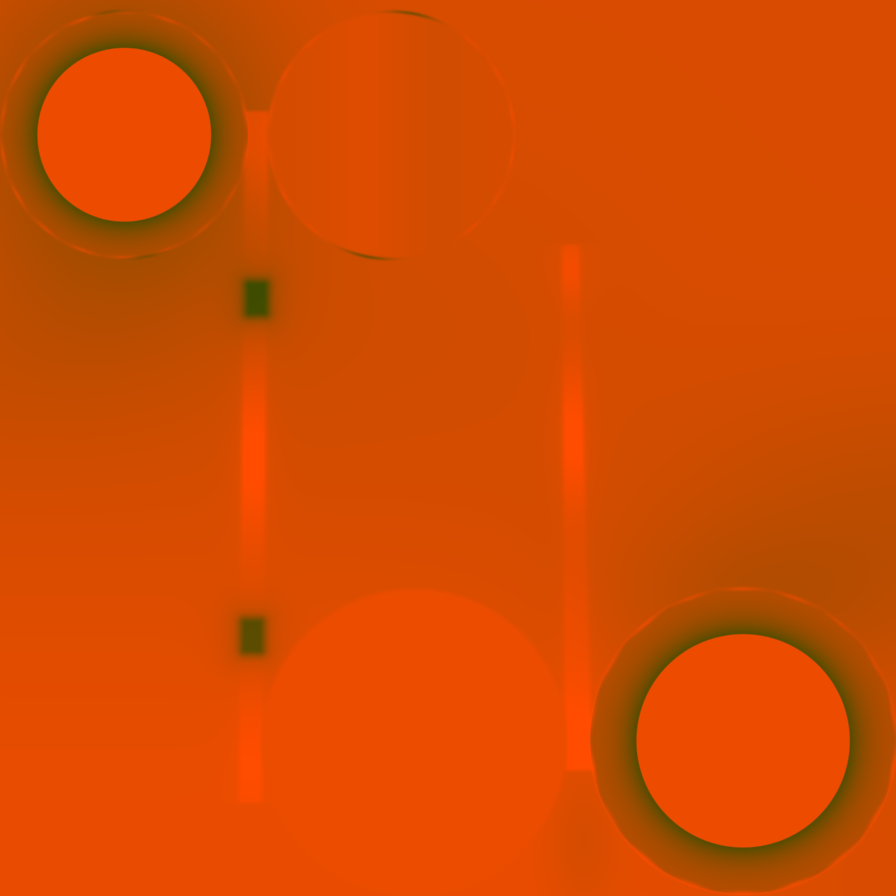
This background is drawn by a Shadertoy shader. Its source:

```glsl
// Draws an orange field with two dark-ringed discs, two faint discs and two glowing vertical bars.

const float GREEN = 0.30;      // constant green; only red varies
const float FIELD_RED = 0.85;
const float DISC_RED = 0.93;
const float LOBES = 18.0;      // short arcs around each rim
const float TAU = 6.2831853;

float hash(float n) { return fract(sin(n * 127.1) * 43758.5453); }

// Soft bump in one dimension
float bump(float x, float center, float width) {
    float t = (x - center) / width;
    return exp(-t * t);
}

// Soft elliptical spot
float spot(vec2 p, vec2 center, vec2 size) {
    vec2 t = (p - center) / size;
    return exp(-dot(t, t));
}

// Antialiased coverage of a circle
float disc(vec2 p, vec2 center, float radius, float soft) {
    return smoothstep(soft, -soft, length(p - center) - radius);
}

// Broad shading behind everything
float fieldRed(vec2 p) {
    float red = FIELD_RED;
    red += 0.065 * smoothstep(0.48, 0.05, p.y) * smoothstep(1.0, 0.55, p.x);
    red -= 0.07 * spot(p, vec2(0.0, 0.60), vec2(0.28, 0.14));
    red -= 0.03 * spot(p, vec2(0.46, 0.64), vec2(0.25, 0.20));
    red -= 0.11 * spot(p, vec2(1.02, 0.41), vec2(0.28, 0.16));
    red -= 0.10 * spot(p, vec2(0.83, 0.32), vec2(0.15, 0.09));
    red -= 0.07 * spot(p, vec2(0.65, 0.06), vec2(0.04, 0.08));
    red -= 0.32 * spot(p, vec2(0.139, 0.850), vec2(0.16, 0.18));
    return red;
}

// Cross-section of a bar with crisp ends and softly glowing sides
float barShape(vec2 p, float axis, float halfWidth, float bottom, float top) {
    float side = max(abs(p.x - axis) - halfWidth, 0.0);
    float core = 0.65 * exp(-side * side / 0.00002);
    float glow = 0.35 * exp(-side / 0.014);
    float ends = smoothstep(bottom - 0.003, bottom + 0.003, p.y)
               * smoothstep(top + 0.003, top - 0.003, p.y);
    return (core + glow) * ends;
}

// Dark rectangular knot with a halo
float knot(vec2 p, vec2 center) {
    vec2 q = max(abs(p - center) - vec2(0.008, 0.015), 0.0);
    float d = length(q);
    return 0.28 * exp(-d * d / 0.00006) + 0.25 * exp(-d / 0.014);
}

// Shadow that fades outward from a solid disc
float ringRed(vec2 p, vec2 center, float inner) {
    float d = max(length(p - center) - inner, 0.0);
    return mix(0.74, 0.32, exp(-d / 0.020));
}

// Broken bright rim made of short, nearly straight arcs
float rim(vec2 p, vec2 center, float radius, float seed) {
    vec2 q = p - center;
    float turn = atan(q.x, q.y) / TAU * LOBES;
    float id = mod(floor(turn + 0.5), LOBES);
    float local = fract(turn + 0.5) - 0.5;
    float bend = radius * 0.04 * local * local;
    float d = length(q) - radius + 0.001 - bend;
    float strength = mix(0.5, 1.0, hash(id + seed));
    return strength * exp(-d * d / 0.000005) * (0.2 + 0.8 * bump(local, 0.0, 0.28));
}

// Thin dark arc centered on a direction
float darkArc(vec2 p, vec2 center, float radius, float angle) {
    vec2 q = p - center;
    vec2 dir = vec2(cos(angle), sin(angle));
    float along = dot(q, vec2(-dir.y, dir.x));
    float across = dot(q, dir) - sqrt(max(radius * radius - along * along, 0.0));
    return bump(across, 0.0, 0.002) * bump(along, 0.0, 0.026);
}

void mainImage(out vec4 fragColor, in vec2 fragCoord) {
    vec2 p = fragCoord / iResolution.xy;
    float aa = 1.0 / iResolution.y;

    vec2 upperDisc = vec2(0.1387, 0.8496), upperGhost = vec2(0.4365, 0.8490);
    vec2 lowerDisc = vec2(0.8294, 0.1732), lowerGhost = vec2(0.4625, 0.1720);
    float upperRadius = 0.1380, lowerRadius = 0.1706;
    float red = fieldRed(p);

    // Glowing bars, slightly tilted
    float leftAxis = mix(0.2785, 0.2878, p.y);
    float leftLight = 0.19 * bump(p.y, 0.85, 0.09) + 0.19 * bump(p.y, 0.495, 0.10)
                    + 0.09 * bump(p.y, 0.15, 0.08);
    red += leftLight * barShape(p, leftAxis, 0.0095, 0.104, 0.876);
    float rightAxis = mix(0.6480, 0.6325, p.y);
    float rightLight = 0.12 * bump(p.y, 0.70, 0.04) + 0.18 * bump(p.y, 0.51, 0.085)
                     + 0.07 * bump(p.y, 0.32, 0.08) + 0.13 * bump(p.y, 0.17, 0.09);
    red += rightLight * barShape(p, rightAxis, mix(0.013, 0.003, p.y), 0.14, 0.727);
    red -= knot(p, vec2(0.2865, 0.6667)) + knot(p, vec2(0.2815, 0.2900));

    // Faint discs
    float bands = 0.835 + 0.035 * bump(p.x, 0.405, 0.045) - 0.015 * bump(p.x, 0.49, 0.04);
    red = mix(red, bands, disc(p, upperGhost, upperRadius, 0.003));
    red = mix(red, 0.922, disc(p, lowerGhost, lowerRadius, 0.004));

    // Shadow rings and solid discs
    red = mix(red, ringRed(p, upperDisc, 0.097), disc(p, upperDisc, upperRadius, aa));
    red = mix(red, ringRed(p, lowerDisc, 0.1191), disc(p, lowerDisc, lowerRadius, aa));
    red = mix(red, DISC_RED, disc(p, upperDisc, 0.097, aa));
    red = mix(red, DISC_RED, disc(p, lowerDisc, 0.1191, aa));

    // Rim highlights and dark slivers
    red += 0.19 * rim(p, upperDisc, upperRadius, 3.0) + 0.21 * rim(p, lowerDisc, lowerRadius, 7.0);
    red += 0.09 * rim(p, upperGhost, upperRadius, 11.0) * smoothstep(0.05, 0.10, abs(p.x - upperGhost.x));
    red -= 0.35 * (darkArc(p, upperGhost, upperRadius, 1.40) + darkArc(p, upperGhost, upperRadius, -1.76));
    red -= 0.18 * (darkArc(p, upperDisc, upperRadius, 1.68) + darkArc(p, upperDisc, upperRadius, -1.40));

    fragColor = vec4(clamp(red, 0.0, 1.0), GREEN, 0.0, 1.0);
}
```
